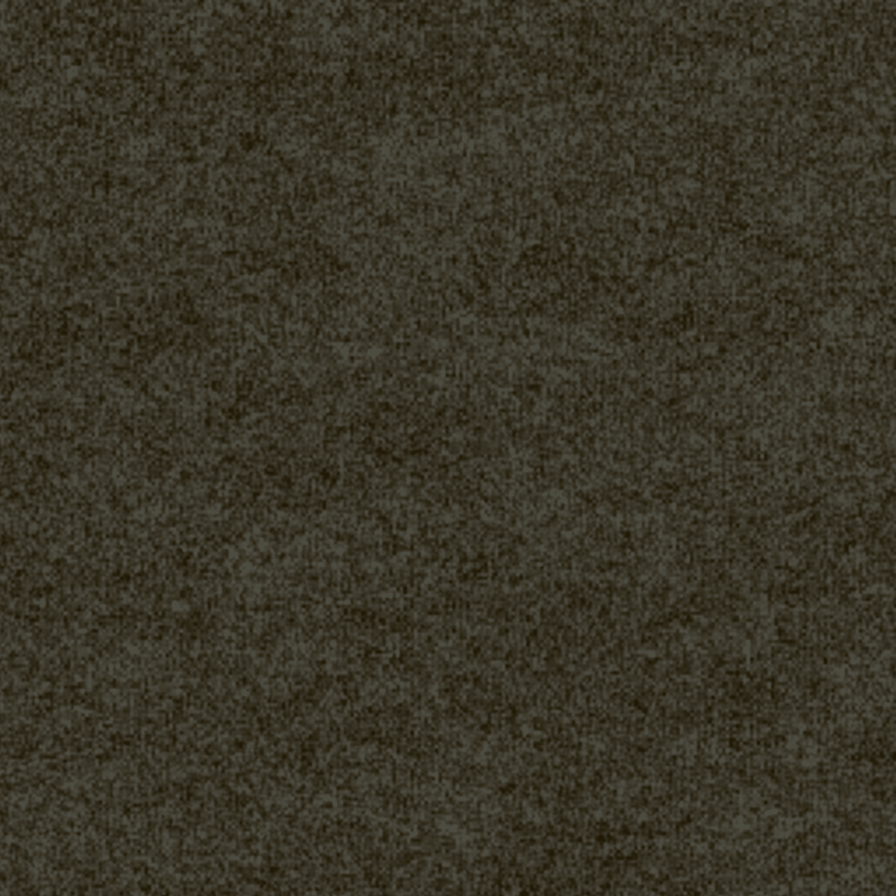
Give the GLSL for this texture, as a WebGL 1 fragment shader.

```glsl
precision highp float;

uniform vec2 u_resolution;

const float TAU = 6.2831853;
const vec3 SHADOW = vec3(0.140, 0.112, 0.040);
const vec3 YARN = vec3(0.260, 0.249, 0.200);

float hash(vec2 p) {
  vec3 q = fract(p.xyx * vec3(0.1031, 0.1030, 0.0973));
  q += dot(q, q.yzx + 33.33);
  return fract((q.x + q.y) * q.z);
}

// Smooth value noise, centred on zero
float noise(vec2 p) {
  vec2 cell = floor(p);
  vec2 f = fract(p);
  f = f * f * (3.0 - 2.0 * f);
  float low = mix(hash(cell), hash(cell + vec2(1.0, 0.0)), f.x);
  float high = mix(hash(cell + vec2(0.0, 1.0)), hash(cell + 1.0), f.x);
  return mix(low, high, f.y) - 0.5;
}

// Horizontally stretched patches of worn and dense yarn
float mottling(vec2 uv) {
  float sum = 0.0;
  float amplitude = 0.18;
  vec2 frequency = vec2(6.0, 13.0);
  for (int i = 0; i < 4; i++) {
    sum += amplitude * noise(uv * frequency + float(i) * 17.3);
    frequency *= 2.15;
    amplitude *= 1.2;
  }
  return sum;
}

// Fine knit columns with broken stitches along them
float knit(vec2 uv, float columns) {
  float wobble = 3.0 * noise(uv * vec2(30.0, 45.0) + 71.0);
  float rib = sin(TAU * uv.x * columns + wobble);
  float stitch = sin(TAU * uv.y * columns * 0.9 + 2.0 * wobble);
  float strength = 0.65 + 0.9 * noise(uv * vec2(24.0, 32.0) + 39.0);
  return strength * (0.6 * rib + 0.4 * rib * stitch);
}

// Short fibres: upright and level grains over a sharp speckle
float fibres(vec2 uv) {
  float upright = noise(uv * vec2(253.0, 150.0) + 11.7);
  float level = noise(uv * vec2(150.0, 253.0) + 53.1);
  float speckle = noise(uv * 256.0 + 97.25);
  return 0.68 * upright + 0.54 * level + 0.98 * speckle;
}

void main() {
  vec2 uv = gl_FragCoord.xy / min(u_resolution.x, u_resolution.y);
  float tone = 0.73 + mottling(uv) + 0.17 * knit(uv, 132.0) + fibres(uv);
  tone = clamp(tone, -0.1, 1.35);
  gl_FragColor = vec4(mix(SHADOW, YARN, tone), 1.0);
}
```
